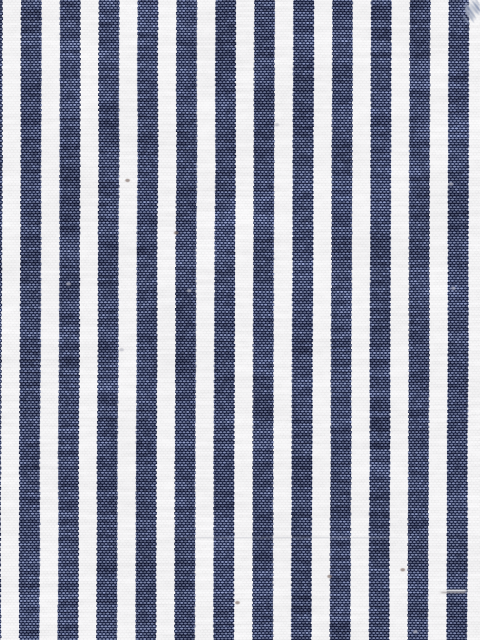
A WebGL 2 fragment shader for this texture:

```glsl
#version 300 es
precision highp float;
// Woven cotton ticking: twelve navy stripes on white, with a dotted weave and small flaws.
uniform vec2 u_resolution;
out vec4 outColor;

float hash(vec2 p) {
  vec3 q = fract(vec3(p.xyx) * 0.1031);
  q += dot(q, q.yzx + 33.33);
  return fract((q.x + q.y) * q.z);
}

float noise(vec2 p) {
  vec2 i = floor(p), f = fract(p);
  f = f * f * (3.0 - 2.0 * f);
  return mix(mix(hash(i), hash(i + vec2(1, 0)), f.x),
             mix(hash(i + vec2(0, 1)), hash(i + vec2(1, 1)), f.x), f.y);
}

// Soft horizontal thread centred on c, with half length and thickness in s.
float thread(vec2 p, vec2 c, vec2 s) {
  vec2 d = (p - c) / s;
  return exp(-d.y * d.y) * (1.0 - smoothstep(0.6, 1.0, abs(d.x)));
}

vec3 cloth(vec2 p, float top) {
  // Threads wander a little, and the whole cloth leans slightly.
  vec2 q = p;
  q.x += 0.0016 * (noise(p * vec2(9.0, 5.0)) - 0.5) - 0.0035 * (p.y - 0.667);
  q.y += 0.003 * (noise(p * vec2(5.0, 4.0) + 40.0) - 0.5);

  // Staggered weave cells.
  vec2 weave = q * vec2(130.0, 188.0);
  float row = floor(weave.y);
  float stagger = mod(row, 2.0);
  weave.x += 0.5 * stagger;
  vec2 cell = floor(weave);
  vec2 knot = fract(weave) - 0.5;
  float rnd = hash(cell);
  float dotMask = 1.0 - smoothstep(0.24, 0.44, length(knot * vec2(0.8, 0.85)));

  // Stripes with edges scalloped by the rows.
  float pitch = 0.081;
  float x = abs(mod(q.x - 0.0632 + 0.5 * pitch, pitch) - 0.5 * pitch);
  float edge = 0.0213 + 0.0012 * (stagger - 0.5) + 0.001 * (hash(vec2(row, floor(q.x / pitch))) - 0.5);
  float stripe = 1.0 - smoothstep(-0.0007, 0.0007, x - edge);

  // Uneven dye: long weft streaks and broad patches.
  float streak = noise(q * vec2(14.0, 190.0) + 7.0);
  float patchy = noise(q * vec2(11.0, 17.0) + 70.0);

  vec3 navy = mix(vec3(0.02, 0.03, 0.11), vec3(0.09, 0.13, 0.27), 0.6 * streak + 0.3 * patchy);
  vec3 glint = vec3(0.53, 0.57, 0.70) * (0.75 + 0.3 * rnd + 0.2 * patchy);
  navy = mix(navy, glint, dotMask * (0.65 + 0.35 * streak));

  vec3 white = vec3(0.965, 0.963, 0.968) - 0.035 * (1.0 - dotMask) * (0.5 + rnd);
  white += 0.035 * (streak - 0.5) + 0.02 * (patchy - 0.3);
  vec3 col = mix(white, navy, stripe);

  // Scattered flecks, pale or brown.
  vec2 g = p * 9.0, id = floor(g);
  vec2 spot = 0.15 + 0.7 * vec2(hash(id + 11.0), hash(id + 23.0));
  float fleck = 1.0 - smoothstep(0.015, 0.045, length((fract(g) - spot) * vec2(0.7, 1.0)));
  vec3 fleckColor = mix(vec3(0.72, 0.72, 0.76), vec3(0.48, 0.41, 0.38), step(0.5, hash(id + 5.0)));
  col = mix(col, fleckColor, 0.65 * fleck * step(0.88, hash(id + 31.0)));

  // Pulled weft threads with a shadow below.
  col = mix(col, vec3(0.62, 0.60, 0.60), 0.7 * thread(p, vec2(0.945, 0.099), vec2(0.032, 0.0022)));
  col = mix(col, vec3(0.93), 0.9 * thread(p, vec2(0.948, 0.103), vec2(0.030, 0.0022)));
  col = mix(col, vec3(0.66, 0.67, 0.71), 0.3 * thread(p, vec2(0.6, 0.213), vec2(0.27, 0.0018)));

  // Frayed tuft in the upper right corner.
  vec2 f = p - vec2(0.982, top - 0.024);
  float fuzz = noise(p * vec2(150.0, 110.0) + f.yx * 90.0);
  float tuft = 1.0 - smoothstep(0.007, 0.020, length(f * vec2(1.0, 0.75)) + 0.016 * (fuzz - 0.5));
  return mix(col, mix(vec3(0.48, 0.53, 0.65), vec3(0.92), fuzz), 0.85 * tuft);
}

void main() {
  // Average a 3 by 3 grid of samples so the fine weave stays smooth.
  vec3 sum = vec3(0.0);
  for (int i = 0; i < 9; i++) {
    vec2 offset = (vec2(i % 3, i / 3) - 1.0) / 3.0;
    sum += cloth((gl_FragCoord.xy + offset) / u_resolution.x, u_resolution.y / u_resolution.x);
  }
  outColor = vec4(clamp(sum / 9.0, 0.0, 1.0), 1.0);
}
```
